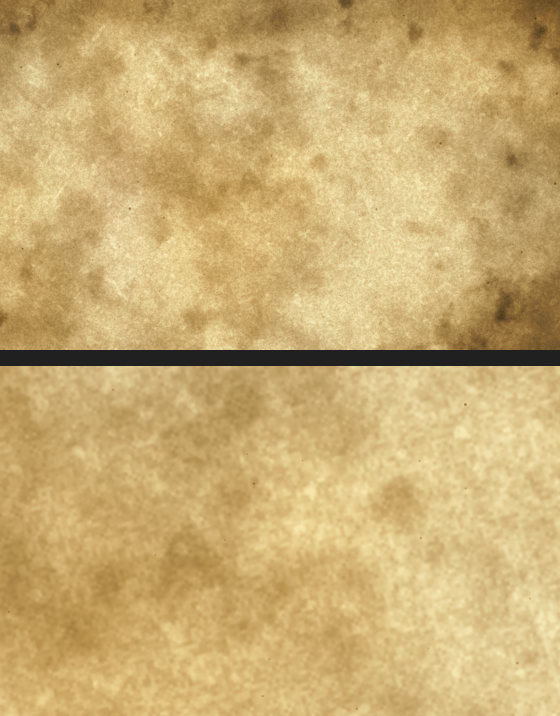
Top: the whole. Bottom: its middle third, enlarged.
Write a WebGL 2 fragment shader that draws this texture.

```glsl
#version 300 es
precision highp float;

uniform vec2 u_resolution;
out vec4 fragColor;

// Paper tones from deep shadow to highlight, keyed by their red channel
const int TONES = 8;
const vec3 RAMP[TONES] = vec3[TONES](
    vec3(0.28, 0.20, 0.09), vec3(0.46, 0.35, 0.19), vec3(0.55, 0.41, 0.21),
    vec3(0.62, 0.49, 0.27), vec3(0.71, 0.58, 0.34), vec3(0.81, 0.69, 0.46),
    vec3(0.88, 0.79, 0.56), vec3(0.96, 0.90, 0.69));

const float BASE_TONE = 0.872;
const float TONE_CEILING = 0.91;
const float TONE_KNEE = 0.03;
const float CLOUD_SCALE = 4.2;
const float CLOUD_DEPTH = 0.30;
const float MOTTLE_SCALE = 13.0;
const float MOTTLE_DEPTH = 0.28;
const float GRAIN_SCALE = 125.0;
const float GRAIN_DEPTH = 0.14;
const float STAIN_SCALE = 11.0;
const float STAIN_DEPTH = 0.20;
const float SPECK_SCALE = 9.0;
const float SPECK_DEPTH = 0.28;
const vec2 PALE_PATCH = vec2(0.34, 0.42);
const vec2 TAN_PATCH = vec2(0.62, 0.22);
const vec3 WARM_SHIFT = vec3(0.04, -0.01, -0.08);
const mat2 TURN = mat2(0.8, 0.6, -0.6, 0.8);

float hash(vec2 p) {
    vec3 q = fract(p.xyx * 0.1031);
    q += dot(q, q.yzx + 33.33);
    return fract((q.x + q.y) * q.z);
}

float valueNoise(vec2 p) {
    vec2 cell = floor(p);
    vec2 f = fract(p);
    f = f * f * (3.0 - 2.0 * f);
    float low = mix(hash(cell), hash(cell + vec2(1, 0)), f.x);
    float high = mix(hash(cell + vec2(0, 1)), hash(cell + vec2(1, 1)), f.x);
    return mix(low, high, f.y);
}

float fbm(vec2 p) {
    float sum = 0.0;
    float weight = 0.5;
    for (int i = 0; i < 5; i++) {
        sum += weight * valueNoise(p);
        p = TURN * p * 2.03 + 17.3;
        weight *= 0.5;
    }
    return sum / 0.96875;
}

float softPatch(vec2 p, vec2 centre, vec2 size) {
    vec2 d = (p - centre) / size;
    return exp(-dot(d, d));
}

// Darkening towards the top, the right side and the lower corners
float edgeShade(vec2 uv) {
    float top = smoothstep(0.74, 1.05, uv.y);
    float right = smoothstep(0.68, 1.08, uv.x);
    float left = 1.0 - smoothstep(-0.05, 0.16, uv.x);
    float bottom = 1.0 - smoothstep(-0.05, 0.38, uv.y);
    return 0.24 * top + 0.18 * right + 0.06 * left
        + 0.24 * bottom * smoothstep(0.55, 0.92, uv.x)
        + 0.22 * bottom * (1.0 - smoothstep(0.0, 0.22, uv.x))
        + 0.12 * top * (left + right);
}

// Sparse dark dots, at most one per grid cell
float specks(vec2 p, float scale) {
    vec2 cell = floor(p * scale);
    vec2 centre = 0.2 + 0.6 * vec2(hash(cell + 3.1), hash(cell + 71.7));
    float radius = mix(0.008, 0.028, hash(cell + 29.3));
    float blur = scale / u_resolution.y;
    float d = length(fract(p * scale) - centre) - radius;
    return step(0.8, hash(cell + 47.9)) * (1.0 - smoothstep(-blur, blur, d));
}

// Two turned layers of fine noise, centred on zero
float grain(vec2 p) {
    vec2 q = TURN * p * GRAIN_SCALE;
    return 0.45 * valueNoise(q) + 0.55 * valueNoise(TURN * q * 2.1 + 9.0) - 0.5;
}

vec3 paperColour(float tone) {
    vec3 colour = RAMP[0];
    for (int i = 1; i < TONES; i++) {
        float from = RAMP[i - 1].r;
        colour = mix(colour, RAMP[i], clamp((tone - from) / (RAMP[i].r - from), 0.0, 1.0));
    }
    return colour;
}

void main() {
    vec2 uv = gl_FragCoord.xy / u_resolution;
    vec2 p = gl_FragCoord.xy / u_resolution.y;
    float shade = edgeShade(uv + 0.12 * (fbm(p * 5.0 + 60.0) - 0.5));
    float pale = softPatch(p, PALE_PATCH, vec2(0.10, 0.24));
    float tanned = softPatch(p, TAN_PATCH, vec2(0.16, 0.26));

    // Broad clouds, medium mottling and brown stains
    float tone = BASE_TONE - shade + 0.05 * pale - 0.07 * tanned;
    tone += CLOUD_DEPTH * (fbm(TURN * p * CLOUD_SCALE + 8.0) - 0.5);
    tone += MOTTLE_DEPTH * (fbm(TURN * p * MOTTLE_SCALE + 31.0) - 0.5);
    float stain = smoothstep(0.60, 0.82, fbm(p * STAIN_SCALE + 90.0));
    tone -= STAIN_DEPTH * stain * (0.5 + 2.5 * shade);

    // Soft ceiling keeps the lights from burning out
    tone -= TONE_KNEE * log(1.0 + exp((tone - TONE_CEILING) / TONE_KNEE));

    // Fine grain, light flecks and specks
    tone += GRAIN_DEPTH * grain(p);
    tone += 0.05 * smoothstep(0.75, 0.95, valueNoise(TURN * p * 60.0 + 5.0));
    tone -= SPECK_DEPTH * (specks(p, SPECK_SCALE) + 0.6 * specks(p + 4.7, SPECK_SCALE * 2.3));

    // Drift between yellow and orange, paler in the bright patch
    float warmth = fbm(p * 2.6 + 140.0) - 0.5 + 0.35 * tanned;
    vec3 colour = paperColour(tone) + WARM_SHIFT * warmth;
    colour.b += 0.03 * pale;
    fragColor = vec4(clamp(colour, 0.0, 1.0), 1.0);
}
```
